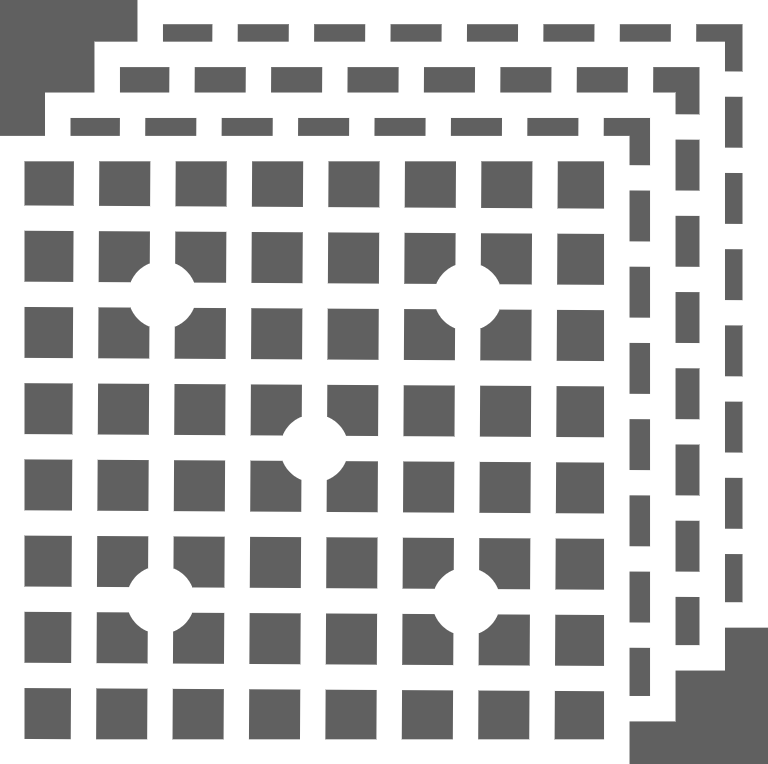
This pattern is drawn by a Shadertoy shader. Its source:

```glsl
const vec3 GREY = vec3(0.378);
const vec3 WHITE = vec3(1.0);

float squareDist(vec2 p, float halfSide) {
    vec2 d = abs(p) - halfSide;
    return max(d.x, d.y);
}

float coverage(float dist) {
    float pixel = 1.0 / iResolution.x;
    return clamp(0.5 - dist / pixel, 0.0, 1.0);
}

// Slightly turned grid of tiles, cut by five round holes
float tileDist(vec2 p) {
    float pitch = 0.0995;
    float turn = 0.0055;
    vec2 grid = (p + turn * vec2(-p.y, p.x) - vec2(0.0, 0.0026)) / pitch;
    float tile = squareDist(fract(grid) - 0.5, 0.334);
    float hole = min(length(grid), length(abs(grid) - 2.0)) - 0.447;
    return max(tile, -hole) * pitch;
}

void mainImage(out vec4 fragColor, in vec2 fragCoord) {
    vec2 p = fragCoord / iResolution.xy * vec2(1.0, 0.9974);
    vec2 shifts[4] = vec2[4](vec2(0.1803, 0.1790), vec2(0.1243, 0.1230),
                             vec2(0.0599, 0.0566), vec2(0.0));
    float halfSide = 0.3773;
    float border = 0.0332;
    vec3 color = GREY;

    // Stack of white sheets, from back to front
    for (int i = 0; i < 4; i++) {
        vec2 local = p - vec2(0.4092, 0.4095) - shifts[i];
        float panel = squareDist(local, halfSide);
        color = mix(color, WHITE, coverage(panel - border));
        color = mix(color, GREY, coverage(max(panel, tileDist(local))));
    }

    fragColor = vec4(color, 1.0);
}
```
